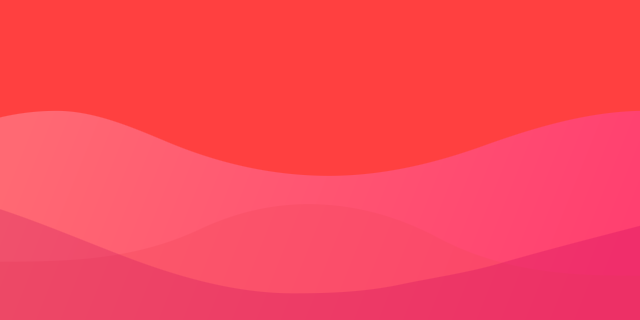
Write a Shadertoy shader that draws this background.

```glsl
// Three translucent, softly shaded waves stacked over a flat red backdrop.
// Each crest is a cubic Hermite curve through a few knots; every wave is
// blended over the layers behind it, so overlaps darken.

const vec3 BACKDROP = vec3(1.0, 0.251, 0.251);
const vec3 BACK_LEFT = vec3(1.0, 0.41, 0.45);
const vec3 BACK_RIGHT = vec3(1.0, 0.25, 0.44);
const vec3 MIDDLE_TINT = vec3(0.95, 0.28, 0.36);
const vec3 FRONT_LEFT = vec3(0.83, 0.15, 0.37);
const vec3 FRONT_RIGHT = vec3(0.83, 0.05, 0.38);
const float MIDDLE_ALPHA = 0.35;
const float FRONT_ALPHA = 0.35;
const float SHADE_TILT = 0.2;    // lean of the left-to-right gradient
const float SHADE_PIVOT = 0.35;  // height at which the lean is zero

// Crest knots: x, height, slope, in fractions of the canvas
const int KNOTS = 6;
const vec3 BACK_CREST[KNOTS] = vec3[KNOTS](
    vec3(0.0, 0.633, 0.47), vec3(0.0885, 0.6536, 0.0),
    vec3(0.2604, 0.5573, -0.84), vec3(0.5143, 0.4505, 0.0),
    vec3(0.7552, 0.5443, 0.72), vec3(1.0, 0.6536, 0.04));
const vec3 MIDDLE_CREST[KNOTS] = vec3[KNOTS](
    vec3(0.0, 0.1823, 0.0), vec3(0.3125, 0.2839, 0.94),
    vec3(0.4818, 0.362, 0.0), vec3(0.6836, 0.2578, -1.06),
    vec3(0.8854, 0.1458, -0.18), vec3(1.0, 0.138, -0.03));
const vec3 FRONT_CREST[KNOTS] = vec3[KNOTS](
    vec3(0.0, 0.3464, -0.66), vec3(0.1888, 0.2031, -0.77),
    vec3(0.4583, 0.0833, 0.0), vec3(0.625, 0.1107, 0.42),
    vec3(0.7813, 0.1771, 0.58), vec3(1.0, 0.2943, 0.52));

// Height of the Hermite curve from knot a to knot b
float hermite(vec3 a, vec3 b, float x) {
    float span = b.x - a.x;
    float t = clamp((x - a.x) / span, 0.0, 1.0);
    float s = 1.0 - t;
    return mix(a.y, b.y, t * t * (3.0 - 2.0 * t))
         + span * t * s * (a.z * s - b.z * t);
}

float crestHeight(vec3 knots[KNOTS], float x) {
    float height = knots[0].y;
    for (int i = 0; i < KNOTS - 1; i++) {
        if (x >= knots[i].x) height = hermite(knots[i], knots[i + 1], x);
    }
    return height;
}

// Smooth coverage of the area below a crest
float below(vec3 knots[KNOTS], vec2 uv) {
    float depth = crestHeight(knots, uv.x) - uv.y;
    return clamp(depth / fwidth(depth) + 0.5, 0.0, 1.0);
}

void mainImage(out vec4 fragColor, in vec2 fragCoord) {
    vec2 uv = fragCoord / iResolution.xy;
    float shade = clamp(uv.x + SHADE_TILT * (SHADE_PIVOT - uv.y), 0.0, 1.0);

    // Layers from back to front
    vec3 color = BACKDROP;
    color = mix(color, mix(BACK_LEFT, BACK_RIGHT, shade), below(BACK_CREST, uv));
    color = mix(color, MIDDLE_TINT, MIDDLE_ALPHA * below(MIDDLE_CREST, uv));
    color = mix(color, mix(FRONT_LEFT, FRONT_RIGHT, shade),
                FRONT_ALPHA * below(FRONT_CREST, uv));

    fragColor = vec4(color, 1.0);
}
```
